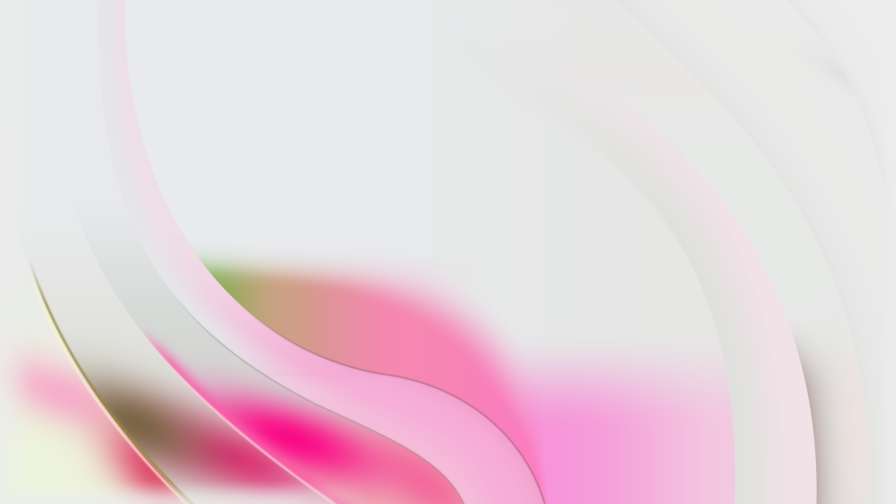
A WebGL 2 fragment shader for this background:

```glsl
#version 300 es
precision highp float;
uniform vec2 u_resolution;
out vec4 fragColor;

// Signed distance to a descending Bezier edge, positive on its right
float edge(vec2 p, vec2 a, vec2 b, vec2 c, vec2 d) {
    float t = 0.5, stepSize = 0.25;
    for (int i = 0; i < 16; i++) {
        float s = 1.0 - t;
        float y = s*s*s*a.y + 3.0*s*s*t*b.y + 3.0*s*t*t*c.y + t*t*t*d.y;
        t += y > p.y ? stepSize : -stepSize;
        stepSize *= 0.5;
    }
    float s = 1.0 - t;
    float x = s*s*s*a.x + 3.0*s*s*t*b.x + 3.0*s*t*t*c.x + t*t*t*d.x;
    vec2 tangent = s*s*(b - a) + 2.0*s*t*(c - b) + t*t*(d - c);
    return (p.x - x) * abs(tangent.y) / max(length(tangent), 1e-4);
}

// Antialiased coverage of the positive side
float cover(float d) {
    float w = 0.8 / u_resolution.y;
    return smoothstep(-w, w, d);
}

// Soft elliptical glow, sheared along a slope
vec3 glow(vec3 base, vec2 p, vec2 center, vec2 radius, float slope, vec4 tint) {
    vec2 q = p - center;
    q.y -= slope * q.x;
    q /= radius;
    return mix(base, tint.rgb, tint.a * exp(-dot(q, q)));
}

float line(float d, float width) {
    return exp(-d * d / (width * width));
}

void main() {
    vec2 p = gl_FragCoord.xy / u_resolution * vec2(16.0 / 9.0, 1.0);

    // Ribbon edges
    float mainTop = p.y > 0.257
        ? edge(p, vec2(0.248, 1), vec2(0.243, 0.606), vec2(0.451, 0.306), vec2(0.764, 0.257))
        : edge(p, vec2(0.764, 0.257), vec2(0.926, 0.234), vec2(1.042, 0.132), vec2(1.081, 0));
    float mainBase = p.y > 0.199
        ? edge(p, vec2(0.197, 1), vec2(0.185, 0.56), vec2(0.324, 0.352), vec2(0.625, 0.199))
        : edge(p, vec2(0.625, 0.199), vec2(0.787, 0.125), vec2(0.88, 0.086), vec2(0.921, 0));
    float fold = edge(p, vec2(0.088, 1), vec2(0.081, 0.537), vec2(0.255, 0.282), vec2(0.664, 0));
    float rim = edge(p, vec2(0.005, 1), vec2(-0.023, 0.537), vec2(0.093, 0.282), vec2(0.377, 0));
    float arcIn = edge(p, vec2(0.845, 1), vec2(0.972, 0.745), vec2(1.481, 0.745), vec2(1.458, 0));
    float arcOut = edge(p, vec2(0.926, 1), vec2(1.296, 0.815), vec2(1.632, 0.514), vec2(1.62, 0));
    float veil = edge(p, vec2(1.22, 1), vec2(1.458, 0.78), vec2(1.736, 0.537), vec2(1.727, 0));
    float far = edge(p, vec2(1.562, 1), vec2(1.678, 0.873), vec2(1.817, 0.722), vec2(1.794, 0));
    float crest = edge(p, vec2(0.377, 0.5), vec2(0.694, 0.456), vec2(1.053, 0.468), vec2(1.079, 0));

    // Backdrop with the magenta pool
    vec3 col = mix(vec3(0.91, 0.918, 0.93), vec3(0.902, 0.906, 0.898), smoothstep(0.4, 1.4, p.x));
    vec3 magenta = mix(vec3(0.965, 0.59, 0.85), vec3(0.95, 0.79, 0.88), smoothstep(1.1, 1.48, p.x));
    col = mix(col, magenta, smoothstep(0.35, 0.14, p.y) * smoothstep(0.98, 1.07, p.x));

    // Green to pink swell above the main ribbon
    vec3 swell = mix(vec3(0.48, 0.68, 0.3), vec3(0.78, 0.64, 0.5), smoothstep(0.38, 0.56, p.x));
    swell = mix(swell, vec3(0.96, 0.53, 0.69), smoothstep(0.5, 0.8, p.x));
    swell = mix(swell, vec3(0.98, 0.49, 0.75), smoothstep(0.8, 1.05, p.x));
    float blur = mix(0.015, 0.06, smoothstep(0.05, 0.3, p.y));
    col = mix(col, swell, smoothstep(blur, -blur, crest) * smoothstep(0.53, 0.42, p.y));

    // Right arc and the veils behind it
    vec3 arc = mix(vec3(0.875, 0.88, 0.87), vec3(0.945, 0.885, 0.905), smoothstep(0.0, 0.12, arcIn));
    float arcSoft = smoothstep(1.0, 0.55, p.y);
    float arcBlur = mix(0.04, 0.002, smoothstep(0.9, 0.45, p.y));
    col = mix(col, arc, smoothstep(-arcBlur, arcBlur, arcIn) * arcSoft);
    vec3 gap = vec3(0.905, 0.912, 0.905);
    gap = mix(gap, vec3(0.71, 0.64, 0.62), 0.85 * exp(-max(arcOut, 0.0) / 0.035) * smoothstep(0.38, 0.22, p.y));
    gap = glow(gap, p, vec2(1.7, 0.15), vec2(0.04, 0.18), 0.0, vec4(0.95, 0.88, 0.87, 0.6));
    col = mix(col, gap, cover(arcOut) * smoothstep(1.0, 0.7, p.y));
    vec3 pale = vec3(0.915, 0.918, 0.912) - 0.025 * exp(-max(veil, 0.0) / 0.03);
    pale = glow(pale, p, vec2(1.7, 0.84), vec2(0.08, 0.025), -0.5, vec4(0.85, 0.85, 0.85, 0.6));
    col = mix(col, pale, cover(veil));
    col = mix(col, vec3(0.928) - 0.03 * exp(-max(far, 0.0) / 0.02), cover(far));

    // Main pink ribbon
    vec3 ribbon = mix(vec3(0.935, 0.87, 0.9), vec3(0.965, 0.69, 0.85), smoothstep(0.55, 0.18, p.y));
    vec3 ribbonShade = mix(vec3(0.9, 0.9, 0.91), vec3(0.96, 0.74, 0.85), smoothstep(0.35, 0.15, p.y));
    ribbon = mix(ribbonShade, ribbon, smoothstep(0.0, 0.07, mainBase));
    ribbon = mix(ribbon, vec3(0.93, 0.5, 0.72), 0.35 * exp(min(mainTop, 0.0) / 0.03) * smoothstep(0.4, 0.2, p.y));
    col = mix(col, ribbon, cover(-mainTop));
    col = mix(col, vec3(0.65, 0.38, 0.45), 0.55 * line(mainTop, 0.0022) * smoothstep(0.42, 0.28, p.y));

    // Valley below the ribbon
    vec3 valley = mix(vec3(0.908, 0.915, 0.925), vec3(0.83, 0.845, 0.83), smoothstep(0.65, 0.3, p.y));
    valley = mix(valley, vec3(0.93, 0.7, 0.71), smoothstep(0.23, 0.08, p.y));
    valley = glow(valley, p, vec2(0.86, 0.03), vec2(0.1, 0.07), -0.6, vec4(0.95, 0.4, 0.6, 0.8));
    valley = glow(valley, p, vec2(0.58, 0.13), vec2(0.18, 0.065), -0.3, vec4(0.98, 0.04, 0.53, 1));
    valley = mix(valley, vec3(0.98, 0.36, 0.66), 0.8 * line(fold, 0.018) * smoothstep(0.36, 0.27, p.y));
    col = mix(col, valley, cover(-mainBase));
    col = mix(col, vec3(0.55, 0.48, 0.46), 0.35 * line(mainBase, 0.002) * smoothstep(0.45, 0.3, p.y));

    // Inner fold with olive and crimson depths
    vec3 depth = mix(vec3(0.912, 0.916, 0.922), vec3(0.88, 0.885, 0.865), smoothstep(0.6, 0.28, p.y));
    depth = glow(depth, p, vec2(0.47, 0.09), vec2(0.18, 0.07), -0.3, vec4(0.88, 0.17, 0.45, 0.95));
    depth = glow(depth, p, vec2(0.27, 0.16), vec2(0.14, 0.075), -0.35, vec4(0.46, 0.38, 0.25, 0.95));
    col = mix(col, depth, cover(-fold));
    col = mix(col, vec3(0.98, 0.85, 0.87), 0.7 * line(fold, 0.003) * smoothstep(0.4, 0.2, p.y));

    // Outer left field
    vec3 field = mix(vec3(0.912, 0.915, 0.92), vec3(0.93, 0.955, 0.86), smoothstep(0.55, 0.1, p.y));
    field = glow(field, p, vec2(0.12, 0.22), vec2(0.13, 0.06), -0.3, vec4(0.97, 0.66, 0.79, 0.9));
    field = glow(field, p, vec2(0.3, 0.07), vec2(0.09, 0.08), -0.6, vec4(0.87, 0.28, 0.42, 0.95));
    col = mix(col, field, cover(-rim));
    float rimFade = smoothstep(0.5, 0.38, p.y);
    col = mix(col, vec3(0.58, 0.54, 0.22), 0.75 * line(rim - 0.003, 0.003) * rimFade);
    col = mix(col, vec3(0.97, 0.96, 0.83), 0.7 * line(rim + 0.005, 0.003) * rimFade);

    // Pale haze along the borders
    float sideHaze = smoothstep(0.07, 0.0, p.x) + smoothstep(1.74, 1.778, p.x);
    float floorHaze = smoothstep(0.05, 0.0, p.y) * smoothstep(0.75, 0.55, p.x);
    col = mix(col, vec3(0.925, 0.93, 0.925), 0.7 * max(sideHaze, floorHaze));
    fragColor = vec4(col, 1.0);
}
```
